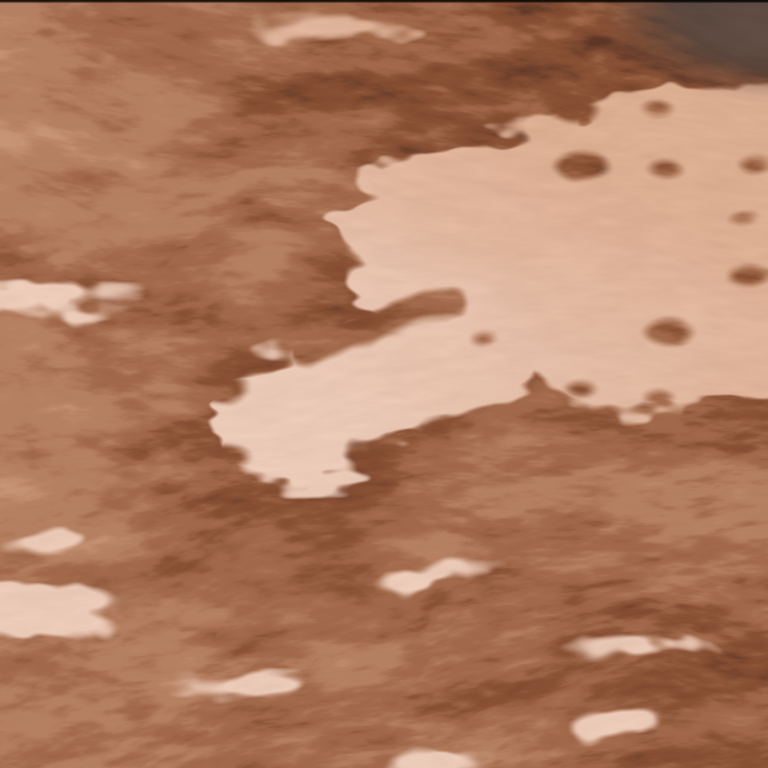
Give the GLSL for this texture, as a WebGL 1 fragment shader.

```glsl
precision highp float;
uniform vec2 u_resolution;

float hash(vec2 p) {
  return fract(sin(dot(p, vec2(127.1, 311.7))) * 43758.545);
}

float noise(vec2 p) {
  vec2 i = floor(p), f = fract(p);
  f = f * f * (3.0 - 2.0 * f);
  return mix(mix(hash(i), hash(i + vec2(1, 0)), f.x),
             mix(hash(i + vec2(0, 1)), hash(i + vec2(1, 1)), f.x), f.y);
}

float fbm(vec2 p) {
  float sum = 0.0, amp = 0.5;
  for (int i = 0; i < 4; i++) {
    sum += amp * noise(p);
    p = mat2(1.9, 0.25, -0.25, 1.9) * p + 7.3;
    amp *= 0.55;
  }
  return sum / 1.01;
}

// Capsule whose radius runs from ra to rb
float taper(vec2 p, vec2 a, vec2 b, float ra, float rb) {
  vec2 ab = b - a;
  float h = clamp(dot(p - a, ab) / dot(ab, ab), 0.0, 1.0);
  return length(p - a - ab * h) - mix(ra, rb, h);
}

float ellipse(vec2 p, vec2 r) {
  return (length(p / r) - 1.0) * r.y;
}

// Small pale flecks, mostly along the lower part
float flecks(vec2 p) {
  float d = min(ellipse(p - vec2(0.07, 0.61), vec2(0.10, 0.022)),
                ellipse(p - vec2(0.43, 0.965), vec2(0.075, 0.014)));
  for (int i = 0; i < 7; i++) {
    float n = float(i);
    vec2 c = fract(vec2(0.06, 0.62) + n * vec2(0.755, 0.57)) * vec2(1.0, 0.33);
    vec2 q = p - c;
    q.y -= q.x * 0.25 * (hash(vec2(n, 3.0)) - 0.2);
    d = min(d, ellipse(q, mix(vec2(0.085, 0.034), vec2(0.045, 0.011), min(n, 1.0))));
  }
  return d;
}

// Brown oval spots scattered over the pale patch, denser at upper right
float spots(vec2 p) {
  vec2 cell = vec2(0.115, 0.075);
  vec2 id = floor(p / cell);
  vec2 c = (id + 0.4 + 0.2 * vec2(hash(id + 5.0), hash(id + 9.0))) * cell;
  float density = 0.25 + 0.4 * smoothstep(0.7, 1.1, c.x * 0.5 + c.y * 0.7);
  float size = mix(0.014, 0.038, hash(id + 17.0));
  float d = ellipse(p - c, size * vec2(1.0, 0.55));
  return hash(id + 2.0) < density ? d : 0.1;
}

void main() {
  vec2 uv = gl_FragCoord.xy / u_resolution;

  // Fur grain: long, slightly wavy, mostly horizontal tufts
  vec2 warp = vec2(noise(uv * 6.0), noise(uv * 6.0 + 20.0)) - 0.5;
  vec2 p = uv + 0.03 * warp;
  vec2 along = vec2(p.x, p.y - 0.18 * p.x * (1.0 - 1.6 * p.y));
  float tufts = fbm(along * vec2(9.0, 22.0));
  float strands = fbm(along * vec2(28.0, 85.0) + 40.0);
  float broad = fbm(uv * vec2(3.0, 5.0) + 11.0);

  // Pale patch: two lobes with a brown inlet and ragged tips
  float jag = noise(p * vec2(17.0, 38.0)) - 0.5;
  float fineJag = noise(p * vec2(42.0, 80.0) + 8.0) - 0.5;
  float ragged = 0.048 * jag + 0.02 * fineJag;
  float lobes = min(taper(uv, vec2(0.55, 0.69), vec2(0.84, 0.675), 0.105, 0.205),
                    taper(uv, vec2(0.84, 0.675), vec2(1.1, 0.68), 0.205, 0.2));
  lobes = min(lobes, taper(uv, vec2(0.37, 0.445), vec2(0.62, 0.55), 0.085, 0.075));
  float inlet = taper(uv, vec2(0.40, 0.55), vec2(0.59, 0.61), 0.024, 0.014);
  float patchEdge = max(lobes + ragged, -inlet + 0.3 * ragged);
  patchEdge = max(patchEdge, -spots(uv) + 0.12 * ragged);
  float edge = min(patchEdge, flecks(uv) + 0.55 * ragged);
  float pale = 1.0 - smoothstep(-0.006, 0.007, edge);

  // Brown coat, darker at the top, around the patch and at lower right
  float tone = 0.61 + 0.75 * (tufts - 0.5) + 0.38 * (strands - 0.5) + 0.4 * (broad - 0.5);
  tone -= 0.27 * smoothstep(0.7, 0.98, uv.y) * smoothstep(0.15, 0.6, uv.x);
  tone -= 0.17 * exp(-abs(lobes) * 14.0);
  tone -= 0.2 * exp(-dot((uv - vec2(0.85, 0.1)) * vec2(3.0, 8.0), (uv - vec2(0.85, 0.1)) * vec2(3.0, 8.0)));
  tone += 0.12 * (1.0 - smoothstep(0.0, 0.3, uv.x));
  vec3 coat = mix(vec3(0.36, 0.21, 0.15), vec3(0.53, 0.31, 0.20), smoothstep(0.0, 0.32, tone));
  coat = mix(coat, vec3(0.63, 0.41, 0.29), smoothstep(0.3, 0.52, tone));
  coat = mix(coat, vec3(0.71, 0.50, 0.38), smoothstep(0.52, 0.76, tone));
  coat = mix(coat, vec3(0.78, 0.58, 0.46), smoothstep(0.8, 1.05, tone));

  // Pale hair: pinker at lower left, warmer at upper right
  float warmth = smoothstep(0.6, 1.35, uv.x * 0.7 + uv.y * 0.9 + 0.3 * (broad - 0.5));
  vec3 cream = mix(vec3(0.92, 0.79, 0.72), vec3(0.86, 0.68, 0.57), warmth);
  cream += 0.05 * (strands - 0.5);
  vec3 color = mix(coat, cream, pale);

  // Grey shadow in the corner and the dark upper rim
  float shadow = 1.0 - smoothstep(-0.03, 0.05, ellipse(uv - vec2(1.02, 1.0), vec2(0.17, 0.09)));
  color = mix(color, vec3(0.35, 0.29, 0.26), 0.9 * shadow);
  color *= 1.0 - 0.85 * smoothstep(0.995, 0.999, uv.y);
  gl_FragColor = vec4(color, 1.0);
}
```
